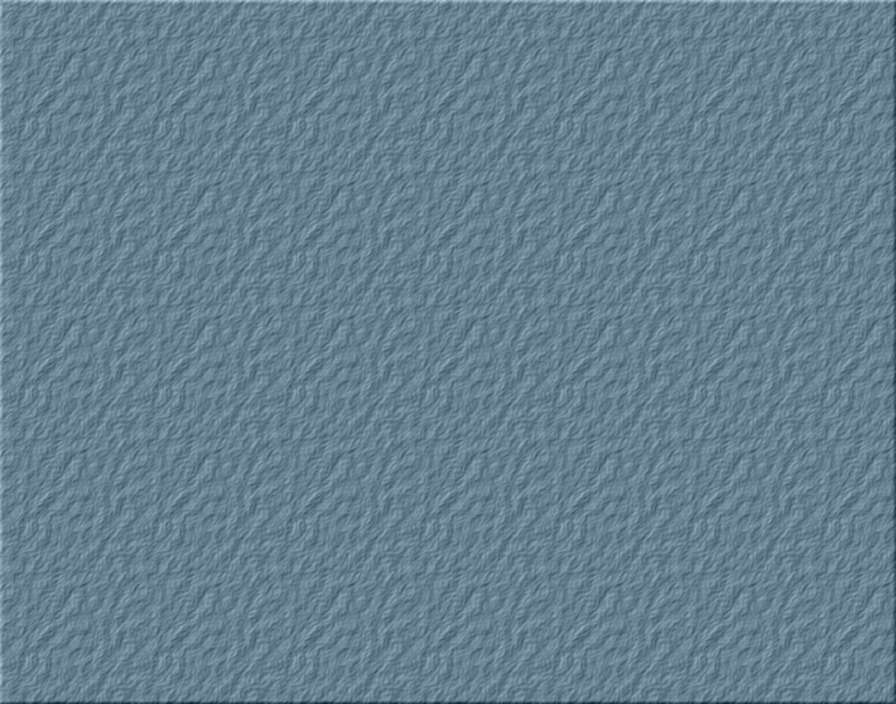
This texture is drawn by a Shadertoy shader. Its source:

```glsl
// Slate-blue embossed paper with diagonal wrinkles and a thin bevelled rim.

const vec3  BASE_COLOR  = vec3(0.402, 0.502, 0.560);
const vec3  RELIEF_TINT = vec3(1.0, 0.96, 1.0);
const float RELIEF      = 0.062;               // brightness swing of the wrinkles
const float TILE        = 0.19;                // repeat size in canvas heights
const float EMBOSS_STEP = 0.007;               // half step of the slope, in tiles
const vec2  LIGHT_DIR   = vec2(-0.76, 0.65);   // towards the upper left
const float FOLD_RADIUS = 0.03;                // roundness of the sharp folds
const float RIM_WIDTH   = 0.0058;
const vec4  RIM_TONE    = vec4(0.15, -0.20, 0.20, -0.28); // left, right, top, bottom
const float TAU         = 6.2831853;

// Wrinkle lattices: the integer entries let each layer repeat with the tile.
const mat2 BROAD  = mat2(6.0, -11.0, 7.0, 8.0);
const mat2 MEDIUM = mat2(10.0, -18.0, 13.0, 15.0);
const mat2 FINE   = mat2(19.0, -29.0, 21.0, 27.0);
const vec3 LAYER_HEIGHT = vec3(0.066, 0.040, 0.018);

float hash(vec2 p, float seed) {
    vec3 q = fract(vec3(p.xyx + seed) * vec3(0.1031, 0.1030, 0.0973));
    q += dot(q, q.yzx + 33.33);
    return fract((q.x + q.y) * q.z);
}

// Random gradient at a lattice cell, wrapped to the tile.
vec2 gradientAt(vec2 cell, mat2 toTile, float count) {
    vec2 id = floor(fract(toTile * cell + 0.5 / count) * count);
    float angle = TAU * hash(id, count);
    return vec2(cos(angle), sin(angle));
}

// Gradient noise on a sheared lattice.
float wrinkles(vec2 p, mat2 lattice) {
    mat2 toTile = inverse(lattice);
    float count = abs(determinant(lattice));
    vec2 q = lattice * p;
    vec2 i = floor(q);
    vec2 f = q - i;
    vec2 w = f * f * f * (f * (f * 6.0 - 15.0) + 10.0);
    vec2 e = vec2(1.0, 0.0);
    float a = dot(gradientAt(i, toTile, count), f);
    float b = dot(gradientAt(i + e.xy, toTile, count), f - e.xy);
    float c = dot(gradientAt(i + e.yx, toTile, count), f - e.yx);
    float d = dot(gradientAt(i + e.xx, toTile, count), f - e.xx);
    return mix(mix(a, b, w.x), mix(c, d, w.x), w.y);
}

// Turns zero crossings into crisp ridges.
float fold(float h) {
    return -sqrt(h * h + FOLD_RADIUS * FOLD_RADIUS);
}

float paperHeight(vec2 p) {
    // Slight periodic bending varies the direction of the streaks.
    p += 0.010 * sin(TAU * vec2(p.y * 2.0 + p.x, p.x * 2.0 - p.y) + vec2(0.4, 2.1));
    vec3 layers = vec3(wrinkles(p, BROAD), fold(wrinkles(p, MEDIUM)), wrinkles(p, FINE));
    return dot(layers, LAYER_HEIGHT);
}

// Mitred rim: each edge lights the area it is nearest to.
float rimTone(vec2 pos, vec2 size) {
    vec4 edge = vec4(pos.x, size.x - pos.x, size.y - pos.y, pos.y);
    float nearest = min(min(edge.x, edge.y), min(edge.z, edge.w));
    vec4 share = 1.0 - smoothstep(0.0, 0.002, edge - nearest);
    float tone = dot(share, RIM_TONE) / dot(share, vec4(1.0));
    return tone * (1.0 - smoothstep(0.0, RIM_WIDTH, nearest));
}

void mainImage(out vec4 fragColor, in vec2 fragCoord) {
    vec2 pos = fragCoord / iResolution.y;
    vec2 size = vec2(iResolution.x / iResolution.y, 1.0);

    // Emboss: slope of the paper along the light.
    vec2 p = pos / TILE;
    vec2 offset = LIGHT_DIR * EMBOSS_STEP;
    float slope = (paperHeight(p - offset) - paperHeight(p + offset)) / (2.0 * EMBOSS_STEP);

    vec3 color = BASE_COLOR + RELIEF_TINT * (RELIEF * slope + rimTone(pos, size));
    fragColor = vec4(clamp(color, 0.0, 1.0), 1.0);
}
```
